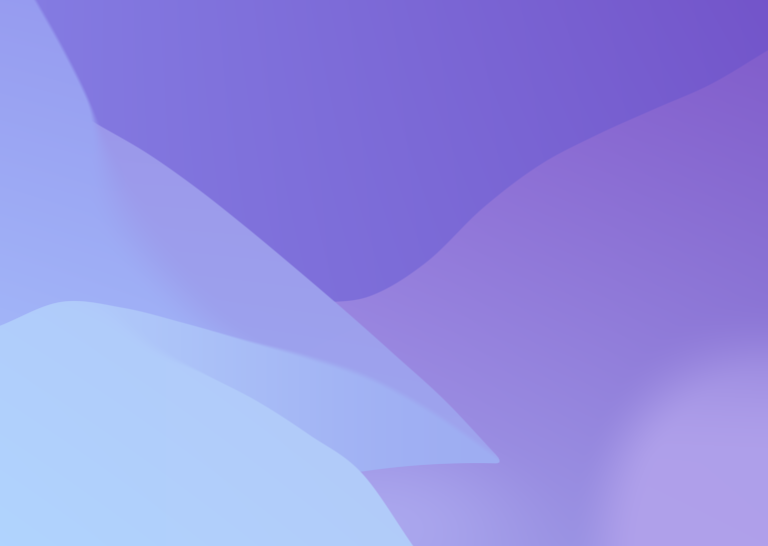
Give the GLSL for this background, as a Shadertoy shader.

```glsl
// Smooth curve through nine evenly spaced heights, straight beyond its ends
float curve(float k[9], float start, float end, float x) {
    float t = (x - start) / (end - start) * 8.0;
    float inside = clamp(t, 0.0, 8.0);
    int i = int(min(floor(inside), 7.0));
    float s = inside - float(i);
    float a = k[i];
    float b = k[i + 1];
    float before = i > 0 ? k[max(i - 1, 0)] : 2.0 * a - b;
    float after = i < 7 ? k[min(i + 2, 8)] : 2.0 * b - a;
    float m0 = 0.5 * (b - before);
    float m1 = 0.5 * (after - a);
    float c2 = 3.0 * (b - a) - 2.0 * m0 - m1;
    float c3 = 2.0 * (a - b) + m0 + m1;
    return a + s * (m0 + s * (c2 + s * c3)) + (t - inside) * (b - a);
}

// Coverage where d is positive, with optional extra softness
float cover(float d, float softness) {
    float w = fwidth(d) * 0.75 + softness + 1e-5;
    return smoothstep(-w, w, d);
}

float smoothMin(float a, float b, float k) {
    float h = max(k - abs(a - b), 0.0) / k;
    return min(a, b) - 0.25 * h * h * k;
}

// Colour blended from the four corners of the canvas
vec3 corners(vec3 tl, vec3 tr, vec3 bl, vec3 br, vec2 p) {
    return mix(mix(tl, tr, p.x), mix(bl, br, p.x), p.y);
}

float ellipseGlow(vec2 p, vec2 center, vec2 radii, float inner, float outer) {
    return 1.0 - smoothstep(inner, outer, length((p - center) / radii));
}

void mainImage(out vec4 fragColor, in vec2 fragCoord) {
    // Canvas units, y running down from the top edge
    vec2 p = fragCoord / iResolution.xy;
    p.y = 1.0 - p.y;

    // Violet backdrop
    vec3 color = corners(vec3(0.52, 0.49, 0.89), vec3(0.45, 0.33, 0.79),
                         vec3(0.52, 0.48, 0.88), vec3(0.46, 0.40, 0.83), p);

    // Mauve wave with two pale glows
    float waveTop = curve(float[9](0.555, 0.543, 0.481, 0.381, 0.302,
                                   0.247, 0.200, 0.154, 0.092), 0.406, 1.0, p.x);
    vec3 mauve = corners(vec3(0.58, 0.42, 0.85), vec3(0.50, 0.35, 0.79),
                         vec3(0.68, 0.68, 0.95), vec3(0.58, 0.54, 0.87), p);
    float lowGlow = ellipseGlow(p, vec2(0.50, 0.96), vec2(0.25, 0.20), 0.0, 1.0);
    mauve = mix(mauve, vec3(0.68, 0.67, 0.94), 0.75 * lowGlow);
    float cornerGlow = ellipseGlow(p, vec2(1.02, 1.0), vec2(0.25, 0.42), 0.75, 1.12);
    cornerGlow *= smoothstep(0.48, 0.85, p.y);
    mauve = mix(mauve, vec3(0.69, 0.63, 0.92), 0.95 * cornerGlow);
    color = mix(color, mauve, cover(p.y - waveTop, 0.0));

    // Lilac leaf with a rounded tip
    float leafTop = curve(float[9](0.227, 0.280, 0.344, 0.416, 0.492,
                                   0.570, 0.651, 0.734, 0.831), 0.126, 0.6445, p.x);
    float leafBottom = 0.848 + 0.7 * (p.x - 0.62) * (p.x - 0.62);
    float leaf = cover(smoothMin(p.y - leafTop, leafBottom - p.y, 0.018), 0.0);
    vec3 lilac = corners(vec3(0.61, 0.57, 0.91), vec3(0.60, 0.58, 0.90),
                         vec3(0.61, 0.68, 0.95), vec3(0.63, 0.64, 0.93), p);
    color = mix(color, lilac, leaf);

    // Blue sheet, crisp above and melting into the leaf below
    float sheetEdge = curve(float[9](0.047, 0.082, 0.113, 0.137, 0.164,
                                     0.199, 0.246, 0.3125, 0.443), 0.0, 0.7, p.y);
    float sheetSoft = mix(0.002, 0.045, smoothstep(0.18, 0.45, p.y));
    float sheet = cover(sheetEdge - p.x - 0.5 * sheetSoft, sheetSoft);
    sheet *= 1.0 - smoothstep(0.66, 0.74, p.y);
    vec3 blue = corners(vec3(0.59, 0.61, 0.94), vec3(0.56, 0.56, 0.92),
                        vec3(0.66, 0.77, 0.99), vec3(0.62, 0.68, 0.96), p);
    color = mix(color, blue, sheet);

    // Pale inner leaf
    float innerTop = curve(float[9](0.597, 0.553, 0.564, 0.5925, 0.6245,
                                    0.655, 0.694, 0.756, 0.835), 0.0, 0.6445, p.x);
    float innerSoft = 0.006 * smoothstep(0.25, 0.45, p.x);
    float inner = cover(p.y - innerTop, innerSoft);
    vec3 pale = mix(vec3(0.69, 0.79, 0.98), vec3(0.62, 0.68, 0.95),
                    smoothstep(0.05, 0.62, p.x));
    color = mix(color, pale, inner * leaf);

    // Lightest hill in front, its crest fading in from the left
    float hillTop = curve(float[9](0.580, 0.545, 0.571, 0.639, 0.687,
                                   0.736, 0.797, 0.866, 1.0), 0.0, 0.538, p.x);
    float hillSoft = 0.025 * (1.0 - smoothstep(0.13, 0.28, p.x));
    float hill = cover(p.y - hillTop, hillSoft) * inner;
    vec3 sky = corners(vec3(0.69, 0.77, 0.97), vec3(0.70, 0.73, 0.95),
                       vec3(0.69, 0.83, 0.995), vec3(0.70, 0.77, 0.96), p);
    color = mix(color, sky, hill);

    fragColor = vec4(color, 1.0);
}
```
